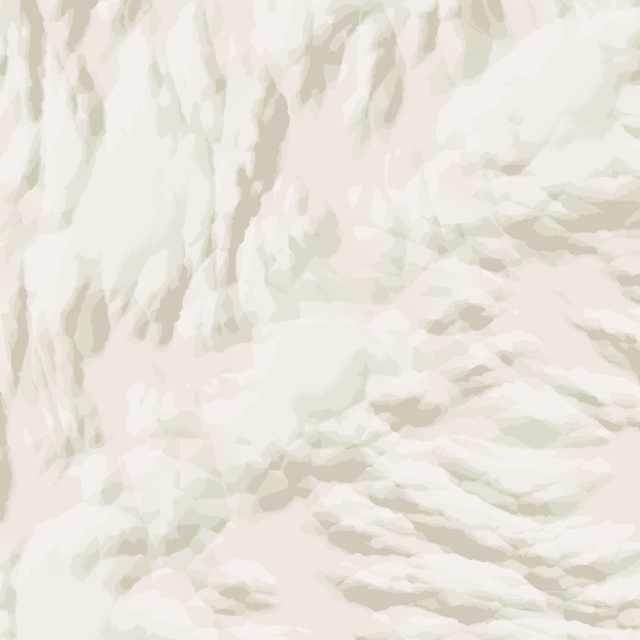
Give the GLSL for this texture map, as a WebGL 2 fragment shader.

```glsl
#version 300 es
precision highp float;
// Pale shaded relief of eroded hills, lit from the upper side.
// Stretched cellular cones form spurs and gullies on broad sine massifs; the
// slope is sampled on small facets and cut into a few tones over bare flats.

#define SPUR_SCALE vec2(12.0, 5.0)
#define GULLY_SCALE vec2(25.0, 13.0)
#define FACET_SCALE 60.0
#define FACET_SNAP 0.25
#define WARP 0.018
#define LEAN 0.27
#define SLOPE_RANGE 12.5
#define SLOPE_STEP 0.004
#define BAND_BLUR 0.04
#define VALLEY_LEVEL -0.38
#define PLATEAU_LEVEL 0.38

uniform vec2 u_resolution;
out vec4 fragColor;

const vec3 VALLEY = vec3(0.938, 0.910, 0.878);
const vec3 PLATEAU = vec3(0.945, 0.928, 0.905);
const vec3 SUNLIT = vec3(0.958, 0.943, 0.922);
const vec3 HAZE = vec3(0.908, 0.890, 0.848);
const vec3 SHADE = vec3(0.868, 0.850, 0.795);
const vec3 SHADOW = vec3(0.815, 0.796, 0.722);
const vec2 LIGHT_LEFT = vec2(-0.80, 0.60);
const vec2 LIGHT_RIGHT = vec2(0.50, 0.87);

vec2 hash2(vec2 cell) {
  vec3 v = fract(cell.xyx * vec3(0.1031, 0.1030, 0.0973));
  v += dot(v, v.yzx + 33.33);
  return fract((v.xx + v.yz) * v.zy);
}

// Vector from p to the nearest scattered point
vec2 nearestPoint(vec2 p) {
  vec2 cell = floor(p);
  vec2 nearest = vec2(4.0);
  for (int y = -1; y <= 1; y++) {
    for (int x = -1; x <= 1; x++) {
      vec2 neighbour = cell + vec2(x, y);
      vec2 toPoint = neighbour + hash2(neighbour + 40.0) - p;
      if (dot(toPoint, toPoint) < dot(nearest, nearest)) nearest = toPoint;
    }
  }
  return nearest;
}

// Broad rise and fall of the land along both diagonals, about -1 to 1
float massif(vec2 p) {
  vec2 d = p - vec2(0.50, 0.42);
  float along = 0.71 * (d.x + d.y) + 0.03 * sin(14.0 * d.x);
  float across = 0.71 * (d.y - d.x) + 0.03 * sin(11.0 * d.y);
  float lowland = smoothstep(0.10, 0.35, -across);
  return 0.5 * (cos(11.0 * along) + cos(16.0 * across) - lowland);
}

float height(vec2 p) {
  // Upright spurs at the upper left lean over toward the lower right
  float turn = max(p.x - p.y + 0.5, 0.0);
  vec2 q = p - LEAN * turn * turn;
  q += WARP * vec2(sin(13.0 * p.y + 2.0 * sin(7.0 * p.x)),
                   sin(15.0 * p.x + 2.0 * sin(9.0 * p.y)));

  float broad = massif(p);
  float spurs = 0.47 - length(nearestPoint(q * SPUR_SCALE));
  float gullies = 0.47 - length(nearestPoint(q * GULLY_SCALE + 17.0));
  float erosion = 1.0 - 0.85 * smoothstep(0.40, 0.80, broad);
  return 0.45 * broad + erosion * (0.9 * spurs + 0.25 * gullies);
}

float band(float edge, float tone) {
  return smoothstep(edge - BAND_BLUR, edge + BAND_BLUR, tone);
}

vec3 relief(vec2 p) {
  // Pull the sample toward its facet centre for angular patches
  vec2 site = p + FACET_SNAP * nearestPoint(p * FACET_SCALE) / FACET_SCALE;
  float level = height(site);
  vec2 slope = vec2(height(site + vec2(SLOPE_STEP, 0.0)),
                    height(site + vec2(0.0, SLOPE_STEP))) - level;

  // The light swings round to stay across the leaning spurs
  vec2 light = normalize(mix(LIGHT_LEFT, LIGHT_RIGHT,
                             smoothstep(-0.2, 0.6, p.x - p.y)));

  // Valley floors and summits stay flat
  float steep = smoothstep(VALLEY_LEVEL - 0.10, VALLEY_LEVEL + 0.12, level)
              * (1.0 - smoothstep(PLATEAU_LEVEL - 0.10, PLATEAU_LEVEL + 0.12, level));
  float tone = steep * dot(slope, light) / (SLOPE_STEP * SLOPE_RANGE);

  // Stepped tones from sunlit to shadow
  vec3 color = mix(VALLEY, PLATEAU, smoothstep(-0.20, 0.25, level));
  color = mix(color, SUNLIT, band(0.52, -tone));
  color = mix(color, HAZE, band(0.04, tone));
  color = mix(color, SHADE, band(0.34, tone));
  return mix(color, SHADOW, band(0.64, tone));
}

void main() {
  // Four samples per pixel soften the facet edges
  float side = min(u_resolution.x, u_resolution.y);
  vec3 sum = vec3(0.0);
  for (int i = 0; i < 4; i++) {
    vec2 offset = vec2(i % 2, i / 2) * 0.5 - 0.25;
    sum += relief((gl_FragCoord.xy + offset) / side);
  }
  fragColor = vec4(sum / 4.0, 1.0);
}
```
